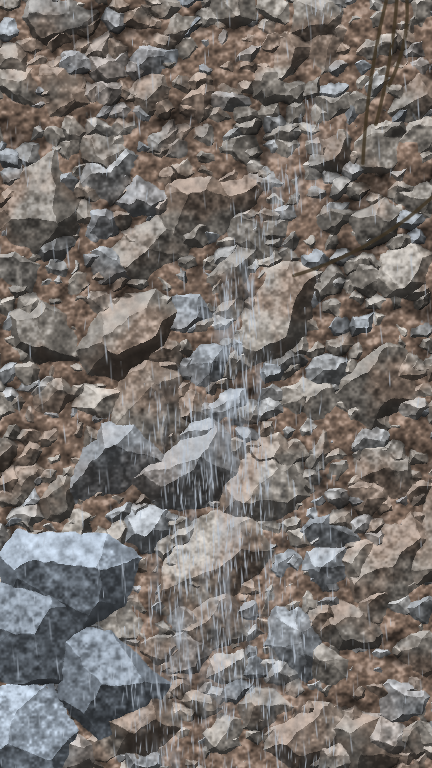
Give the GLSL for this texture, as a WebGL 1 fragment shader.

```glsl
precision highp float;
uniform vec2 u_resolution;

const vec3 MUD = vec3(0.47, 0.395, 0.345);
const vec3 WARM_STONE = vec3(0.485, 0.465, 0.44);
const vec3 BLUE_STONE = vec3(0.46, 0.495, 0.535);
const vec3 SKY = vec3(0.72, 0.76, 0.81);
const vec3 TWIG = vec3(0.24, 0.20, 0.14);
const vec3 LIGHT = vec3(-0.25, 0.71, 0.66);

float hash(vec2 p) {
  vec3 q = fract(p.xyx * 0.1031);
  q += dot(q, q.yzx + 33.33);
  return fract((q.x + q.y) * q.z);
}

vec2 hash2(vec2 p) { return vec2(hash(p), hash(p + 17.3)); }

float noise(vec2 p) {
  vec2 i = floor(p), f = fract(p);
  f *= f * (3.0 - 2.0 * f);
  return mix(mix(hash(i), hash(i + vec2(1, 0)), f.x),
             mix(hash(i + vec2(0, 1)), hash(i + 1.0), f.x), f.y);
}

float fbm(vec2 p) {
  float sum = 0.0, gain = 0.5;
  for (int i = 0; i < 4; i++) {
    sum += gain * noise(p);
    p = mat2(1.6, 1.2, -1.2, 1.6) * p + 7.1;
    gain *= 0.5;
  }
  return sum;
}

float mudHeight(vec2 p) { return 0.036 * fbm(p * 15.0); }

// Surfaces are packed as height, slope.xy, id (0 is mud, above 100 a boulder)
vec4 higher(vec4 a, vec4 b) { return b.x > a.x ? b : a; }

// Irregular polyhedron: a tilted top cut by seven random side planes
vec4 stone(vec2 q, float radius, float id) {
  float lean = 1.9 * (hash(vec2(id, 90.0)) - 0.6);
  mat2 turn = mat2(cos(lean), sin(lean), -sin(lean), cos(lean));
  vec2 stretch = vec2(0.84, 1.1);
  q = turn * q * stretch;
  if (dot(q, q) > 1.9 * radius * radius) return vec4(-1.0);
  vec2 slope = (hash2(vec2(id, 3.0)) - 0.5) * 1.2;
  float height = radius * mix(0.35, 0.65, hash(vec2(id, 7.0))) + dot(q, slope);
  for (int i = 0; i < 7; i++) {
    float k = float(i);
    float angle = id + (k + 0.7 * hash(vec2(id, k + 60.0))) * 0.898;
    vec2 dir = vec2(cos(angle), sin(angle));
    float steep = mix(0.4, 2.0, hash(vec2(id, k + 20.0)));
    float reach = radius * mix(0.62, 1.0, hash(vec2(id, k + 40.0)));
    float side = steep * (reach - dot(q, dir));
    if (side < height) {
      height = side;
      slope = -steep * dir;
    }
  }
  return vec4(height, (slope * stretch) * turn, id);
}

vec4 scatter(vec2 p, float size, float density, float ceiling, float seed) {
  vec4 best = vec4(-1.0);
  for (int y = -1; y <= 1; y++) {
    for (int x = -1; x <= 1; x++) {
      vec2 cell = floor(p / size) + vec2(x, y) + seed;
      vec2 centre = (cell - seed + 0.2 + 0.6 * hash2(cell + 9.0)) * size;
      if (hash(cell + 5.0) > density || centre.y > ceiling) continue;
      float radius = size * mix(0.42, 0.78, hash(cell + 31.0));
      best = higher(best, stone(p - centre, radius, 1.0 + 90.0 * hash(cell)));
    }
  }
  return best + vec4(0.012, 0.0, 0.0, 0.0);
}

vec4 rocks(vec2 p) {
  vec4 best = vec4(mudHeight(p), 0.0, 0.0, 0.0);
  p += 0.02 * (vec2(fbm(p * 26.0), fbm(p * 26.0 + 50.0)) - 0.5);
  best = higher(best, scatter(p, 0.05, 0.95, 9.0, 11.0));
  best = higher(best, scatter(p, 0.1, 0.75, 9.0, 37.0));
  best = higher(best, scatter(p, 0.19, 0.55, 1.3, 73.0));
  for (int i = 0; i < 4; i++) {
    float k = float(i);
    vec2 centre = vec2(0.07 + 0.22 * mod(k, 2.0) * (1.0 - k / 5.0), 0.06 + 0.13 * k);
    vec4 boulder = stone(p - centre, 0.155, 101.0 + k);
    if (boulder.x > 0.0) best = higher(best, boulder + vec4(0.04, 0.0, 0.0, 0.0));
  }
  return best;
}

vec3 wall(vec2 p) {
  vec4 s = rocks(p);
  float shadow = smoothstep(0.0, 0.06, rocks(p + vec2(-0.006, 0.016)).x - s.x);
  float grain = fbm(p * 70.0);
  float isMud = 1.0 - step(0.5, s.w);
  float isBoulder = step(100.0, s.w);
  vec2 e = vec2(0.004, 0.0);
  vec2 lumps = (vec2(mudHeight(p + e), mudHeight(p + e.yx)) - mudHeight(p)) / e.x;
  vec2 rough = vec2(noise(p * 70.0), noise(p * 70.0 + 40.0)) - 0.5;
  rough += 0.8 * (vec2(noise(p * 170.0), noise(p * 170.0 + 90.0)) - 0.5);
  vec2 slope = s.yz + lumps * mix(0.4, 0.9, isMud) * (1.0 - 0.6 * isBoulder);
  float lit = max(dot(normalize(vec3(-slope - 0.65 * rough, 1.0)), LIGHT), 0.0);

  // Material
  float blue = max(0.7 * smoothstep(0.55, 1.0, hash(vec2(s.w, 2.0))), isBoulder);
  vec3 albedo = mix(WARM_STONE, BLUE_STONE, blue) * mix(0.87, 1.15, hash(vec2(s.w, 5.0)));
  float stain = 0.7 * smoothstep(0.42, 0.66, fbm(p * 9.0)) * (1.0 - blue);
  albedo = mix(albedo, MUD, max(isMud, stain)) * (0.78 + 0.5 * grain);

  // Skylight, cast shade and dark crevices
  vec3 color = albedo * (0.42 + 0.88 * lit) + SKY * 0.17 * smoothstep(0.7, 1.0, lit);
  float crevice = smoothstep(0.01, 0.02, s.x);
  return color * (1.0 - 0.5 * shadow) * mix(0.55, 1.0, crevice);
}

float water(vec2 p) {
  float path = mix(0.5, 0.73, smoothstep(0.7, 1.7, p.y)) + 0.05 * (noise(p * 5.0) - 0.5);
  float spread = (p.x - path) / mix(0.17, 0.04, smoothstep(0.5, 1.6, p.y));
  float flow = exp(-spread * spread) * smoothstep(0.25, 0.6, fbm(p * vec2(9.0, 5.0)));
  float sum = 0.5 * flow * smoothstep(0.35, 0.8, fbm(p * vec2(55.0, 9.0)));
  for (int i = 0; i < 6; i++) {
    float k = float(i);
    vec2 size = vec2(0.008 + 0.001 * k, 0.025 + 0.011 * k);
    vec2 q = (p + vec2(p.y * 0.3 * (hash(vec2(k, 4.0)) - 0.5), 0.0)) / size;
    q.y += 9.0 * hash(vec2(floor(q.x), k));
    vec2 f = fract(q);
    float drop = smoothstep(0.3, 0.0, abs(f.x - 0.5)) * smoothstep(0.0, 0.3, f.y) * smoothstep(1.0, 0.5, f.y);
    float chance = hash(floor(q) + k * 19.0);
    float strength = mix(0.2, 0.7, hash(floor(q) + 53.0));
    sum += strength * drop * step(chance, 0.012 + 0.28 * flow);
  }
  return min(sum, 0.8);
}

float stem(vec2 p, vec2 a, vec2 b, float bend) {
  vec2 along = b - a;
  float t = clamp(dot(p - a, along) / dot(along, along), 0.0, 1.0);
  vec2 curve = mix(a, b, t) + vec2(-along.y, along.x) * bend * t * (1.0 - t);
  return smoothstep(0.006, 0.002, length(p - curve));
}

void main() {
  // Two diagonal samples smooth the stone edges
  vec3 color = vec3(0.0);
  for (int i = 0; i < 2; i++) {
    vec2 offset = vec2(0.25, 0.2) * (2.0 * float(i) - 1.0);
    color += 0.5 * wall((gl_FragCoord.xy + offset) / u_resolution.x);
  }
  vec2 p = gl_FragCoord.xy / u_resolution.x;

  // Hanging stems and one leaning twig
  float twigs = stem(p, vec2(1.02, 1.34), vec2(0.68, 1.14), 0.25);
  for (int i = 0; i < 3; i++) {
    float k = float(i);
    twigs = max(twigs, stem(p, vec2(0.94 - 0.02 * k, 1.8), vec2(0.9 - 0.03 * k, 1.58 - 0.09 * k), 0.3 - 0.2 * k));
  }
  color = mix(color, TWIG, 0.8 * twigs);
  color = mix(color, SKY, water(p));
  gl_FragColor = vec4(color, 1.0);
}
```
